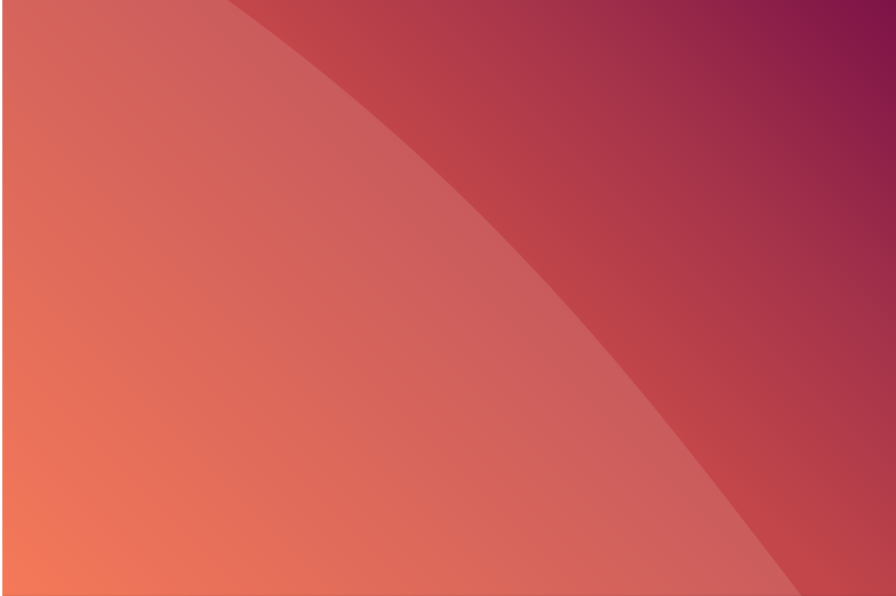
Reproduce this background procedurally as a Shadertoy shader.

```glsl
// A warm diagonal gradient, coral to plum, with a pale translucent sheet
// at the lower left. The sheet ends in a gentle cubic curve; each side has
// its own 45 degree ramp, and a thin white margin runs down the left side.

#define ASPECT 1.5
#define EDGE_COEFFS vec4(0.381, 1.378, -0.640, 0.223)
#define MARGIN_WIDTH 0.0039
#define BASE_HEIGHT 0.0025
#define BASE_SHADE 0.95

const vec3 CORAL = vec3(0.961, 0.475, 0.348);
const vec3 ROSE = vec3(0.792, 0.361, 0.365);
const vec3 RED = vec3(0.765, 0.278, 0.290);
const vec3 CRIMSON = vec3(0.647, 0.202, 0.290);
const vec3 PLUM = vec3(0.488, 0.072, 0.282);

// Horizontal place of the sheet's edge at a depth below the top.
float edgeX(float depth) {
    vec4 c = EDGE_COEFFS;
    return c.x + depth * (c.y + depth * (c.z + depth * c.w));
}

// Slope of the edge, used to turn horizontal offset into distance.
float edgeSlope(float depth) {
    vec4 c = EDGE_COEFFS;
    return c.y + depth * (2.0 * c.z + 3.0 * depth * c.w);
}

// Pale ramp of the sheet.
vec3 sheetColor(float diagonal) {
    return mix(CORAL, ROSE, (diagonal + 1.0) / 1.39);
}

// Dark ramp behind the sheet, in two joined spans.
vec3 backdropColor(float diagonal) {
    vec3 nearEdge = mix(RED, CRIMSON, clamp((diagonal - 0.39) / 0.51, 0.0, 1.0));
    return mix(nearEdge, PLUM, clamp((diagonal - 0.90) / 0.60, 0.0, 1.0));
}

void mainImage(out vec4 fragColor, in vec2 fragCoord) {
    // Height is 1; the width is held at ASPECT.
    vec2 p = fragCoord / iResolution.xy * vec2(ASPECT, 1.0);
    float pixel = 1.0 / iResolution.y;
    float depth = 1.0 - p.y;
    float diagonal = p.x - depth;

    // Sheet over backdrop, split by the curve.
    float slope = edgeSlope(depth);
    float edgeDistance = (p.x - edgeX(depth)) / sqrt(1.0 + slope * slope);
    float outside = smoothstep(-pixel, pixel, edgeDistance);
    vec3 color = mix(sheetColor(diagonal), backdropColor(diagonal), outside);

    // Faint shade along the base and white margin at the left.
    float base = 1.0 - smoothstep(0.0, pixel, p.y - BASE_HEIGHT + 0.5 * pixel);
    color *= mix(1.0, BASE_SHADE, base);
    float margin = clamp((MARGIN_WIDTH - p.x) / pixel + 0.5, 0.0, 1.0);
    color = mix(color, vec3(1.0), margin);

    fragColor = vec4(color, 1.0);
}
```
